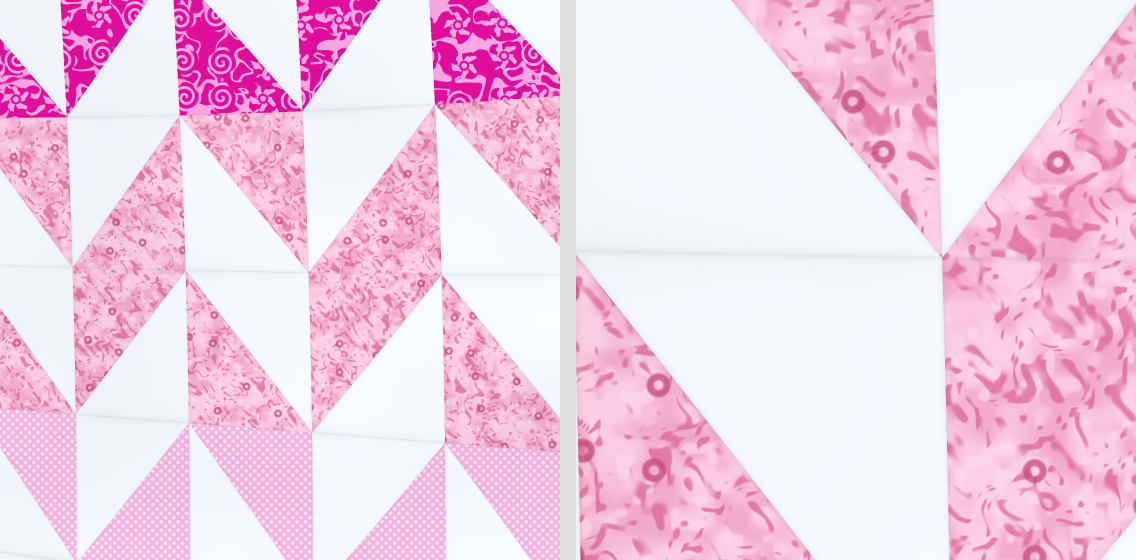
Left: the whole. Right: its middle third, enlarged.
This pattern is drawn by a WebGL 1 fragment shader. Its source:

```glsl
precision highp float;
// Pieced quilt of slanted half-triangles: white cloth with scroll, floral and dotted pink prints.
uniform vec2 u_resolution;

float hash(vec2 p) {
  return fract(sin(dot(p, vec2(127.1, 311.7))) * 43758.5453);
}

float noise(vec2 p) {
  vec2 i = floor(p), f = fract(p);
  f = f * f * (3.0 - 2.0 * f);
  return mix(mix(hash(i), hash(i + vec2(1, 0)), f.x),
             mix(hash(i + vec2(0, 1)), hash(i + vec2(1, 1)), f.x), f.y);
}

// Height of each horizontal seam, measured downwards; the cloth hangs slightly askew
float rowSeam(float i, float x) {
  if (i < 0.5) return -0.026 - 0.12 * x;
  if (i < 1.5) return 0.210 - 0.039 * x * x;
  if (i < 2.5) return 0.474 + 0.03 * x - 0.012 * x * x;
  if (i < 3.5) return 0.729 + 0.078 * x;
  return 0.985 + 0.15 * x;
}

// Magenta cloth: spirals and blossoms over curling vines
vec3 scrollPrint(vec2 p) {
  vec2 q = p * 14.0;
  vec2 bend = vec2(noise(q * 2.5), noise(q * 2.5 + 19.0)) - 0.5;
  float vine = abs(noise(q * 3.4 + bend * 2.2) - 0.5);
  float light = 1.0 - smoothstep(0.09, 0.13, vine);
  for (int j = -1; j <= 1; j++) {
    for (int i = -1; i <= 1; i++) {
      vec2 id = floor(q) + vec2(float(i), float(j));
      float kind = hash(id + 7.3);
      vec2 d = q - id - 0.35 - 0.3 * vec2(hash(id), hash(id + 3.1));
      float r = length(d);
      float a = atan(d.y, d.x) * (hash(id + 5.7) < 0.5 ? -1.0 : 1.0);
      float spiral = abs(fract(r / 0.17 - a / 6.2832 + kind) - 0.5) * 0.17;
      float curl = 1.0 - smoothstep(0.028, 0.042, spiral);
      float petal = 0.25 + 0.12 * sin(5.0 * a + r * 14.0) + 0.05 * sin(11.0 * a);
      float bloom = 1.0 - smoothstep(-0.015, 0.015, r - petal);
      bloom *= smoothstep(0.015, 0.04, abs(r - 0.1));
      float reach = 0.36 + 0.05 * sin(4.0 * a + kind * 6.0);
      float inside = 1.0 - smoothstep(reach - 0.02, reach + 0.02, r);
      light = mix(light, kind < 0.5 ? curl : bloom, inside);
    }
  }
  return mix(vec3(0.88, 0.05, 0.61), vec3(0.96, 0.65, 0.89), light);
}

// Soft pink cloth: mottled ground, fine flecks and tiny rings
vec3 floralPrint(vec2 p) {
  float patches = 0.6 * noise(p * 42.0) + 0.4 * noise(p * 95.0 + 8.0);
  float fleck = noise(p * vec2(200.0, 170.0) + 4.0 * noise(p * 60.0));
  vec3 c = mix(vec3(0.98, 0.80, 0.89), vec3(0.94, 0.66, 0.79), smoothstep(0.3, 0.75, patches));
  c = mix(c, vec3(0.99, 0.84, 0.92), 0.7 * smoothstep(0.62, 0.85, noise(p * 130.0 + 31.0)));
  c = mix(c, vec3(0.85, 0.40, 0.58), 0.75 * smoothstep(0.60, 0.85, fleck + 0.3 * (patches - 0.5)));
  vec2 g = p * 17.0, id = floor(g);
  vec2 d = fract(g) - 0.2 - 0.6 * vec2(hash(id), hash(id + 9.2));
  float ring = 1.0 - smoothstep(0.02, 0.05, abs(length(d) - 0.085));
  return mix(c, vec3(0.76, 0.28, 0.50), 0.75 * ring * step(0.45, hash(id + 2.6)));
}

// Pale pink cloth with staggered dots
vec3 dottedPrint(vec2 p) {
  vec2 g = fract(vec2(p.x + p.y, p.y - p.x) * 66.0) - 0.5;
  float dot_ = 1.0 - smoothstep(0.24, 0.38, length(g));
  return mix(vec3(0.95, 0.70, 0.87), vec3(0.98, 0.88, 0.96), dot_);
}

vec3 quilt(vec2 p) {
  // Columns widen to the right and lean with height
  float x = p.x + 0.012 - 0.06 * p.y + 0.031 * p.y * p.y - 0.120;
  float s = (sqrt(0.03725 + 0.0354 * x) - 0.193) / 0.0177;
  float column = floor(s) + 1.0, u = fract(s);
  float width = 0.193 + 0.0177 * s;

  float row = 0.0;
  for (int i = 1; i < 4; i++) row += step(rowSeam(float(i), p.x), p.y);
  float top = rowSeam(row, p.x);
  float height = rowSeam(row + 1.0, p.x) - top;
  float v = (p.y - top) / height;

  // Diagonals alternate by column, the printed side by row
  float slant = mod(column, 2.0) < 0.5 ? v - u : 1.0 - u - v;
  float side = mod(row, 2.0) < 0.5 ? slant : -slant;

  float rowGap = min(abs(v), abs(1.0 - v)) * height;
  float gap = min(min(u, 1.0 - u) * width, rowGap);
  gap = min(gap, abs(slant) / length(vec2(1.0 / width, 1.0 / height)));
  float crease = exp(-gap / 0.0014);

  float folds = noise(p * vec2(5.0, 7.0) + 3.0);
  vec3 c = vec3(0.935, 0.948, 0.968) + 0.03 * folds + 0.015 * p.x;
  c -= 0.035 * exp(-rowGap / 0.012) * noise(p * vec2(16.0, 30.0));
  if (side > 0.0) {
    if (row < 0.5) c = scrollPrint(p);
    else if (row < 2.5) c = floralPrint(p);
    else c = dottedPrint(p);
    c *= 0.98 + 0.04 * folds;
  }
  return c * (1.0 - 0.06 * crease);
}

void main() {
  // Nine samples per pixel smooth every edge
  vec3 sum = vec3(0.0);
  for (int j = -1; j <= 1; j++) {
    for (int i = -1; i <= 1; i++) {
      vec2 p = (gl_FragCoord.xy + vec2(float(i), float(j)) / 3.0) / u_resolution;
      sum += quilt(vec2(p.x, 1.0 - p.y));
    }
  }
  gl_FragColor = vec4(sum / 9.0, 1.0);
}
```
